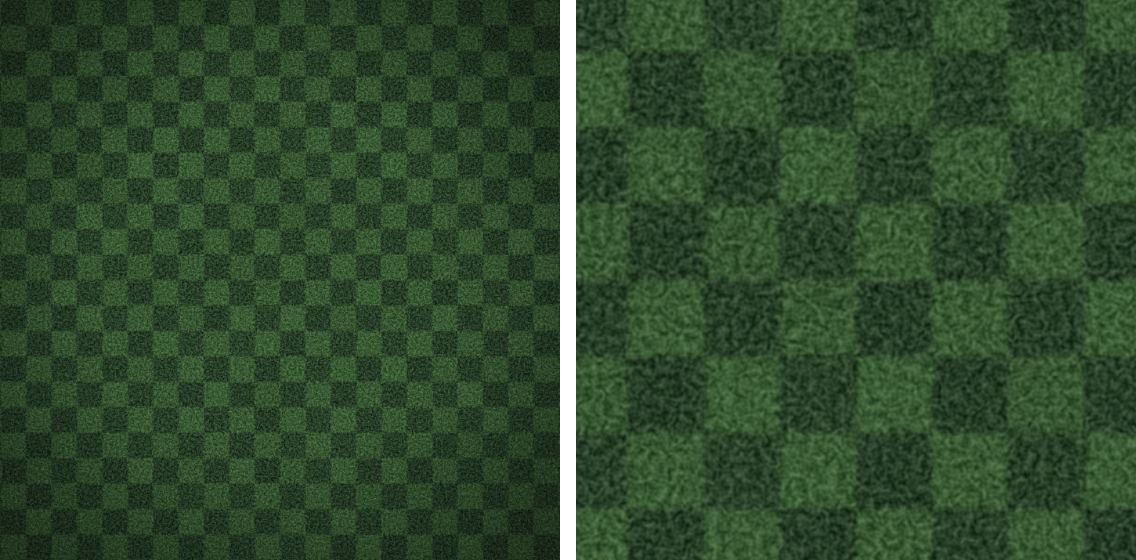
Left, the full canvas; right, a detail of the centre.
Reproduce this pattern procedurally as a WebGL 1 fragment shader.

```glsl
precision highp float;
// A two-tone green checkerboard of short carpet pile, 22 squares each way.
// Soft square waves make the checks, gradient noise makes the fibres and
// frays the borders, and a radial falloff darkens the corners.

uniform vec2 u_resolution;

#define CHECKS vec2(22.07, 22.0)
#define CHECK_SHIFT vec2(-0.035, 0.0)
#define LIGHT_GREEN vec3(0.222, 0.350, 0.200)
#define DARK_GREEN vec3(0.158, 0.247, 0.157)
#define FIBRE_TINT vec3(0.150, 0.170, 0.140)
#define FIBRE_SCALE 225.0
#define FRAY 0.07
#define EDGE_SOFTNESS 0.05
#define CHECK_VARIATION 0.07
#define VIGNETTE 0.42

const float PI = 3.14159;

float hash(vec2 p) {
    vec3 q = fract(vec3(p.xyx) * 0.1031);
    q += dot(q, q.yzx + 33.33);
    return fract((q.x + q.y) * q.z);
}

// Dot product of a random unit gradient with the offset from its lattice point
float gradient(vec2 cell, vec2 offset) {
    float angle = 2.0 * PI * hash(cell);
    return dot(vec2(cos(angle), sin(angle)), offset);
}

float gradientNoise(vec2 p) {
    vec2 i = floor(p);
    vec2 f = p - i;
    vec2 w = f * f * f * (f * (f * 6.0 - 15.0) + 10.0);
    vec2 e = vec2(1.0, 0.0);
    float low = mix(gradient(i, f), gradient(i + e.xy, f - e.xy), w.x);
    float high = mix(gradient(i + e.yx, f - e.yx), gradient(i + e.xx, f - e.xx), w.x);
    return mix(low, high, w.y);
}

// Short curled tufts with a finer grain on top
float pile(vec2 uv) {
    vec2 p = uv * FIBRE_SCALE;
    vec2 curl = vec2(gradientNoise(p * 0.5 + 17.0), gradientNoise(p * 0.5 + 71.0));
    float tufts = gradientNoise(p + curl);
    float grain = gradientNoise(p * 1.8 + 43.0);
    return tufts + 0.6 * grain;
}

// 1 in light squares, 0 in dark ones, with softened borders
float checker(vec2 p, float softness) {
    vec2 wave = clamp(sin(PI * p) / (PI * softness), -1.0, 1.0);
    return 0.5 + 0.5 * wave.x * wave.y;
}

void main() {
    vec2 uv = gl_FragCoord.xy / u_resolution;
    vec2 grid = uv * CHECKS + CHECK_SHIFT;

    // Squares with frayed borders
    vec2 fibre = uv * FIBRE_SCALE * 0.6;
    vec2 fray = vec2(gradientNoise(fibre + 5.0), gradientNoise(fibre + 91.0));
    float pixel = CHECKS.x / min(u_resolution.x, u_resolution.y);
    float light = checker(grid + FRAY * fray, max(EDGE_SOFTNESS, 0.5 * pixel));
    vec3 color = mix(DARK_GREEN, LIGHT_GREEN, light);

    // Uneven dye from square to square, and broad wear
    color *= 1.0 + CHECK_VARIATION * (hash(floor(grid) + 7.0) - 0.5);
    color *= 1.0 + 0.05 * gradientNoise(uv * 9.0 + 3.0);

    // Fibres
    color += FIBRE_TINT * pile(uv);

    // Darkened corners
    float radius = length(uv - vec2(0.5, 0.51));
    color *= 1.0 - VIGNETTE * smoothstep(0.25, 0.75, radius);

    gl_FragColor = vec4(clamp(color, 0.0, 1.0), 1.0);
}
```
